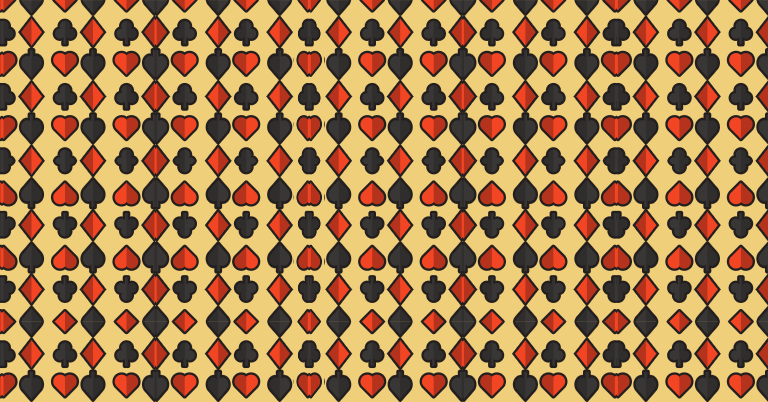
Reproduce this pattern procedurally as a Shadertoy shader.

```glsl
// Rows of card suits on a sand ground: diamonds alternate with spades, clubs with hearts.
// The plane is folded by mirrors (2.5 repeats across, 1.25 down), then each suit is
// repeated inside the fold as a distance field with a dark rim and two-tone halves.

const vec3 SAND = vec3(0.94, 0.81, 0.48);
const vec3 RIM = vec3(0.14, 0.12, 0.12);
const vec3 RED = vec3(0.95, 0.27, 0.14);
const vec3 DEEP_RED = vec3(0.71, 0.20, 0.11);
const vec3 COAL = vec3(0.19, 0.175, 0.175);
const vec3 SOFT_COAL = vec3(0.225, 0.21, 0.21);

float dot2(vec2 v) { return dot(v, v); }

float mirrorFold(float x, float period) {
    return abs(mod(x + 0.5 * period, period) - 0.5 * period);
}

float repeatAt(float x, float center, float pitch) {
    return mod(x - center + 0.5 * pitch, pitch) - 0.5 * pitch;
}

float box(vec2 p, vec2 halfSize) {
    vec2 d = abs(p) - halfSize;
    return length(max(d, 0.0)) + min(max(d.x, d.y), 0.0);
}

// Unit heart with its point at the origin and lobes toward +y
float unitHeart(vec2 p) {
    p.x = abs(p.x);
    if (p.x + p.y > 1.0) return length(p - vec2(0.25, 0.75)) - 0.35355;
    float edge = min(dot2(p - vec2(0.0, 1.0)), dot2(p - 0.5 * max(p.x + p.y, 0.0)));
    return sqrt(edge) * sign(p.x - p.y);
}

float heart(vec2 p) {
    return 19.5 * unitHeart(vec2(p.x, 10.3 - p.y) / 19.5);
}

float spade(vec2 p) {
    float body = 17.0 * unitHeart(vec2(p.x, (13.2 - p.y) * 0.87) / 17.0);
    return min(body, box(p - vec2(0.0, -9.0), vec2(1.6, 5.0)));
}

float diamond(vec2 p) {
    vec2 size = vec2(10.5, 13.5);
    return (dot(abs(p), size.yx) - size.x * size.y) / length(size);
}

float club(vec2 p) {
    float leaves = min(length(p - vec2(0.0, -6.0)) - 5.2,
                       length(vec2(abs(p.x) - 5.0, p.y - 1.5)) - 5.0);
    float core = length(p) - 4.0;
    float stem = box(p - vec2(0.0, 6.0), vec2(1.5, 6.0));
    return min(min(leaves, core), stem);
}

float cover(float d, float pixel) { return clamp(0.5 - d / pixel, 0.0, 1.0); }

// Dark rim first, then the fill split along the vertical middle
void paintSuit(inout vec3 color, float d, float side, vec3 left, vec3 right, float pixel) {
    vec3 fill = mix(right, left, cover(side, pixel));
    color = mix(color, RIM, cover(d - 2.3, pixel));
    color = mix(color, fill, cover(d, pixel));
}

void mainImage(out vec4 fragColor, in vec2 fragCoord) {
    // Canvas is 768 units wide, y runs downward from the top
    float pixel = 768.0 / iResolution.x;
    vec2 p = vec2(fragCoord.x, iResolution.y - fragCoord.y) * pixel;
    vec2 fold = vec2(mirrorFold(p.x - 2.0, 307.2), mirrorFold(p.y, 321.6));

    // Two kinds of column and two kinds of row inside the fold
    float clubX = repeatAt(fold.x, 1.5, 61.5);
    float diamondX = repeatAt(fold.x, 29.5, 61.5);
    float heartY = repeatAt(fold.y, 0.0, 64.3);
    float diamondY = repeatAt(fold.y, 32.15, 64.3);

    // One seam column is pinched narrower than the rest
    if (abs(p.x - 309.2) < 15.0) clubX *= 1.25;

    vec3 color = SAND;
    paintSuit(color, spade(vec2(diamondX, heartY)), diamondX, SOFT_COAL, COAL, pixel);
    paintSuit(color, diamond(vec2(diamondX, diamondY)), diamondX, DEEP_RED, RED, pixel);
    paintSuit(color, club(vec2(clubX, diamondY)), clubX, SOFT_COAL, COAL, pixel);
    paintSuit(color, heart(vec2(clubX, heartY)), clubX, RED, DEEP_RED, pixel);

    // Faint hairline where the mirrored rows of spades meet
    float hairline = cover(fold.y - 0.4, pixel) * cover(abs(diamondX) - 11.0, pixel);
    color = mix(color, vec3(0.53, 0.46, 0.30), 0.3 * hairline);

    fragColor = vec4(color, 1.0);
}
```
